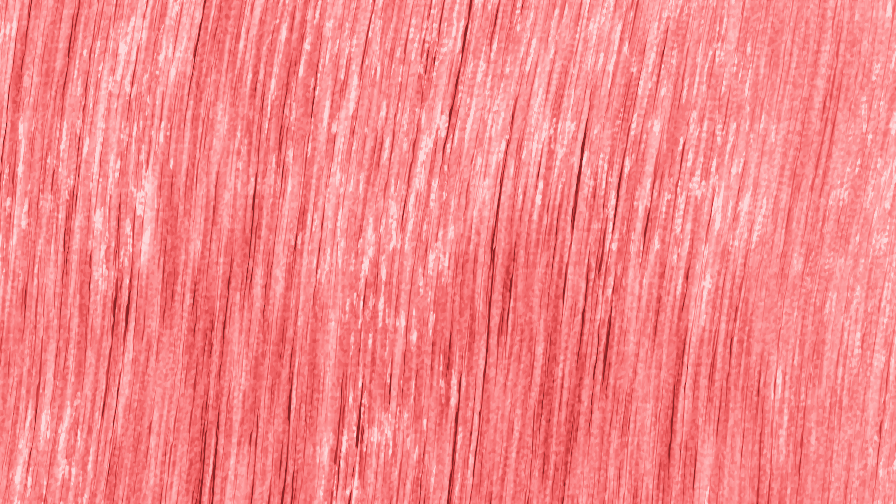
This texture is drawn by a WebGL 1 fragment shader. Its source:

```glsl
precision highp float;
uniform vec2 u_resolution;

#define BASE_TONE 0.535
#define SLANT 0.13
#define BEND 0.012
#define BROAD_CONTRAST 0.09
#define STRAND_CONTRAST 0.11
#define FIBRE_CONTRAST 0.30
#define GRAIN_CONTRAST 0.17
#define FLECK_STRENGTH 0.15
#define CRACK_COLUMNS 9.0
#define CRACK_WIDTH 0.0031
#define CRACK_DEPTH 0.38

float hash(vec2 p) {
  return fract(sin(dot(p, vec2(127.1, 311.7))) * 43758.545);
}

// Soft cellular noise: random cell values blended by distance
float cellNoise(vec2 p) {
  vec2 cell = floor(p);
  float total = 0.0, weights = 0.0;
  for (int j = -1; j <= 1; j++) {
    for (int i = -1; i <= 1; i++) {
      vec2 id = cell + vec2(float(i), float(j));
      vec2 site = id + vec2(hash(id + 3.7), hash(id + 17.3));
      vec2 d = p - site;
      float w = exp(-7.0 * dot(d, d));
      total += w * hash(id + 41.9);
      weights += w;
    }
  }
  return total / max(weights, 1e-6);
}

// Ragged, tapered splits along the grain, one candidate per column and row
float cracks(vec2 g, float columns, float rows, float width, float seed) {
  float column = floor(g.x * columns);
  float offset = hash(vec2(column, seed));
  float run = g.y * rows + offset * 7.0;
  vec2 id = vec2(column + seed * 13.0, floor(run));
  float along = fract(run) * 2.0 - 1.0;
  float reach = mix(0.4, 1.0, hash(id + 5.1));
  float ragged = cellNoise(vec2(offset * 900.0, g.y * 36.0));
  float wobble = 0.04 * sin(g.y * rows * 6.0 + offset * 40.0);
  float centre = mix(0.15, 0.85, hash(id + 31.8)) + wobble;
  float d = abs((fract(g.x * columns) - centre) / columns + 0.003 * (ragged - 0.5));
  float taper = 1.0 - along * along / (reach * reach);
  float halfWidth = width * mix(0.4, 1.1, hash(id + 9.4)) * taper * (0.3 + 1.3 * ragged);
  float pixel = 1.0 / u_resolution.y;
  float present = step(0.35, hash(id + 23.6)) * smoothstep(0.0, 0.3, taper);
  return present * clamp((halfWidth - d) / pixel + 0.5, 0.0, 1.0);
}

// Pink ramp: red saturates early, green and blue follow the tone
vec3 pinkWood(float tone) {
  float red = 1.0 - 1.4 * exp(-8.0 * tone);
  return vec3(min(red, 0.992), tone, tone + 0.006);
}

void main() {
  vec2 p = gl_FragCoord.xy / u_resolution.y;

  // Grain space: x runs across the fibres, y along them
  float bend = BEND * sin(4.0 * p.y + 1.5 * p.x + 1.0)
             + 0.002 * sin(9.0 * p.y - 7.0 * p.x);
  vec2 g = vec2(p.x - SLANT * p.y - bend, p.y);

  // Broad stains and the worn, paler areas
  float stain = cellNoise(g * vec2(7.0, 3.0) + 8.0);
  float tone = BASE_TONE + BROAD_CONTRAST * (stain - 0.5);
  vec2 shade = (p - vec2(0.88, 0.2)) / vec2(0.4, 0.35);
  tone -= 0.05 * exp(-dot(shade, shade));
  tone += 0.035 * smoothstep(1.1, 1.7, p.x) + 0.04 * (p.y - 0.5);

  // Strands, fibres and fine surface grain
  float strand = cellNoise(g * vec2(55.0, 2.2));
  float fibre = cellNoise(g * vec2(130.0, 6.0) + 30.0);
  float grain = cellNoise(g * vec2(210.0, 150.0) + 60.0);
  float calm = mix(1.0, 0.65, smoothstep(1.15, 1.6, p.x));
  tone += calm * STRAND_CONTRAST * (strand - 0.5);
  tone += calm * FIBRE_CONTRAST * (fibre - 0.5);
  tone += GRAIN_CONTRAST * (grain - 0.5);

  // Pale splinters, gathered in patches, and one bare streak
  float splinter = smoothstep(0.66, 0.85, cellNoise(g * vec2(170.0, 26.0) + 90.0));
  vec2 bare = (g - vec2(1.53, 0.2)) / vec2(0.02, 0.12);
  float patches = smoothstep(0.35, 0.75, stain) + 0.3;
  tone += FLECK_STRENGTH * splinter * patches * (0.5 + grain);
  tone += FLECK_STRENGTH * exp(-dot(bare, bare)) * (fibre + splinter);

  // Cracks, from long splits down to short hairline dashes
  float columns = CRACK_COLUMNS, rows = 0.9;
  float width = CRACK_WIDTH, depth = CRACK_DEPTH;
  for (int i = 0; i < 4; i++) {
    float split = cracks(g, columns, rows, width, float(i) + 1.0);
    tone -= calm * depth * split * (0.7 + 0.5 * grain);
    columns *= 2.2;
    rows *= 1.9;
    width *= 0.71;
    depth *= 0.84;
  }

  gl_FragColor = vec4(pinkWood(clamp(tone, 0.14, 0.84)), 1.0);
}
```
